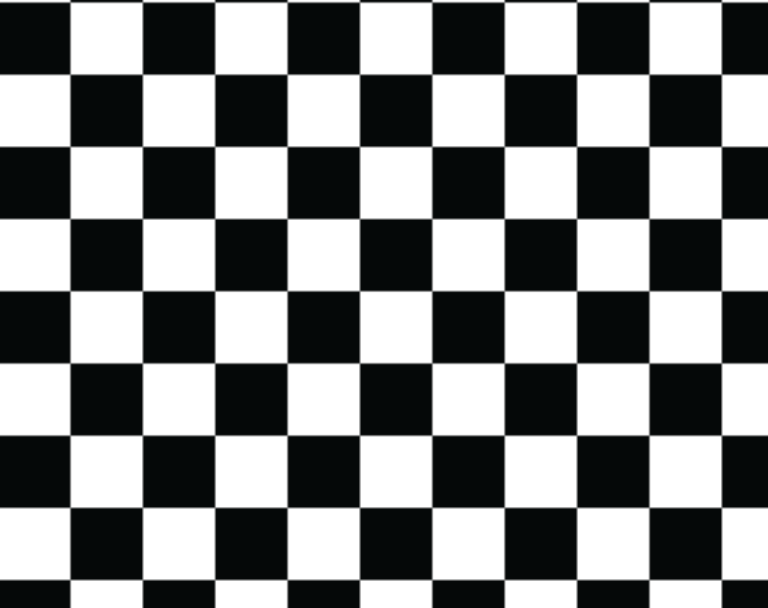
Write a WebGL 1 fragment shader that draws this pattern.

```glsl
precision highp float;

uniform vec2 u_resolution;

#define CELLS vec2(10.612, 8.422)   // squares across and down the canvas
#define OFFSET vec2(0.026, 0.613)   // part of a square cut off at left and bottom
#define EDGE_SOFTNESS 0.036         // width of the grey edge, in squares
#define INK vec3(0.02, 0.03, 0.03)
#define PAPER vec3(1.0)

// Signed distance to the nearest grid line: positive in even bands, negative in odd
vec2 bandDistance(vec2 p) {
  return 0.5 - abs(mod(p + 0.5, 2.0) - 1.0);
}

void main() {
  vec2 cellsPerPixel = CELLS / u_resolution;
  vec2 p = gl_FragCoord.xy * cellsPerPixel + OFFSET;

  // Soft band signs, never sharper than one pixel
  vec2 halfEdge = 0.5 * max(vec2(EDGE_SOFTNESS), cellsPerPixel);
  vec2 band = clamp(bandDistance(p) / halfEdge, -1.0, 1.0);

  // Squares are ink where both bands share a sign
  float ink = 0.5 + 0.5 * band.x * band.y;
  gl_FragColor = vec4(mix(PAPER, INK, ink), 1.0);
}
```
